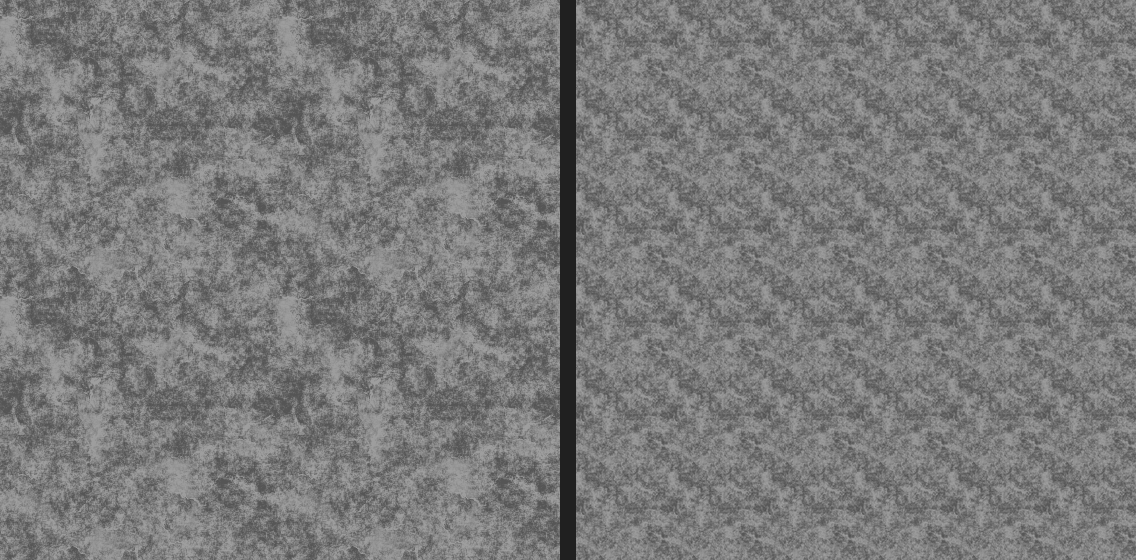
Left: one tile. Right: repeated 3 by 3.
This texture is drawn by a WebGL 1 fragment shader. Its source:

```glsl
precision highp float;
uniform vec2 u_resolution;

const float REPEATS = 2.0;          // tiles across and down
const float DARK_GRAY = 0.335;
const float LIGHT_GRAY = 0.620;
const float TONE_LOW = -0.80;       // noise level that reads fully dark
const float TONE_HIGH = 0.72;       // noise level that reads fully light
const float CLOUD_CELLS = 4.0;
const float CLOUD_GAIN = 0.60;
const float CLOUD_AMOUNT = 0.76;
const float GRAIN_CELLS = 12.0;
const float GRAIN_GAIN = 1.02;
const float GRAIN_AMOUNT = 1.12;
const float WARP_CELLS = 6.0;
const float WARP_AMOUNT = 0.09;
const vec2 VEIN_CELLS = vec2(3.0, 5.0);
const float VEIN_WIDTH = 0.032;
const float VEIN_LIGHT = 0.42;
const float VEIN_SHADE = 0.16;
const float TAU = 6.2831853;

float hash(vec2 p, float seed) {
  vec3 q = fract(vec3(p.xyx + seed * 7.31) * vec3(0.1031, 0.1030, 0.0973));
  q += dot(q, q.yzx + 33.33);
  return fract((q.x + q.y) * q.z);
}

// Dot product of a wrapped lattice gradient with the offset from its corner
float corner(vec2 cell, vec2 offset, vec2 period, float seed) {
  float angle = TAU * hash(mod(cell, period), seed);
  return dot(vec2(cos(angle), sin(angle)), offset);
}

// Gradient noise that wraps once per tile
float noise(vec2 p, vec2 period, float seed) {
  p *= period;
  vec2 cell = floor(p);
  vec2 f = p - cell;
  vec2 w = f * f * f * (f * (f * 6.0 - 15.0) + 10.0);
  vec2 e = vec2(1.0, 0.0);
  float low = mix(corner(cell, f, period, seed),
                  corner(cell + e, f - e, period, seed), w.x);
  float high = mix(corner(cell + e.yx, f - e.yx, period, seed),
                   corner(cell + 1.0, f - 1.0, period, seed), w.x);
  return mix(low, high, w.y);
}

// Octave sum scaled to the spread of a single octave
float fbm(vec2 p, float cells, float gain, float seed) {
  float sum = 0.0;
  float power = 0.0;
  float amplitude = 1.0;
  for (int i = 0; i < 5; i++) {
    sum += amplitude * noise(p, vec2(cells), seed + float(i));
    power += amplitude * amplitude;
    amplitude *= gain;
    cells *= 2.0;
  }
  return sum / sqrt(power);
}

// Broken pale crack with a darker flank on one side
float vein(vec2 p, vec2 place, float seed) {
  float level = noise(p, VEIN_CELLS, seed);
  float present = smoothstep(-0.02, 0.26, noise(place, vec2(5.0), seed + 3.0));
  float line = 1.0 - smoothstep(0.0, VEIN_WIDTH, abs(level));
  float flank = smoothstep(0.0, VEIN_WIDTH, level)
              * (1.0 - smoothstep(VEIN_WIDTH, 6.0 * VEIN_WIDTH, level));
  return present * (VEIN_LIGHT * line - VEIN_SHADE * flank);
}

void main() {
  vec2 tile = gl_FragCoord.xy / u_resolution * REPEATS;

  // Jagged domain warp
  vec2 warp = vec2(fbm(tile, WARP_CELLS, 0.65, 11.0),
                   fbm(tile, WARP_CELLS, 0.65, 23.0));
  vec2 warped = tile + WARP_AMOUNT * warp;

  // Soft clouds and mineral grain, smoother inside pale patches
  float cloud = fbm(warped, CLOUD_CELLS, CLOUD_GAIN, 37.0);
  float grain = fbm(tile + 0.1 * WARP_AMOUNT * warp, GRAIN_CELLS, GRAIN_GAIN, 51.0);
  float roughness = mix(1.1, 0.5, smoothstep(0.08, 0.50, cloud));
  float level = CLOUD_AMOUNT * cloud + GRAIN_AMOUNT * roughness * grain;

  // Several families of cracks
  for (int i = 0; i < 3; i++) {
    level += vein(warped, tile, 67.0 + 16.0 * float(i));
  }

  float tone = smoothstep(TONE_LOW, TONE_HIGH, level);
  gl_FragColor = vec4(vec3(mix(DARK_GRAY, LIGHT_GRAY, tone)), 1.0);
}
```
